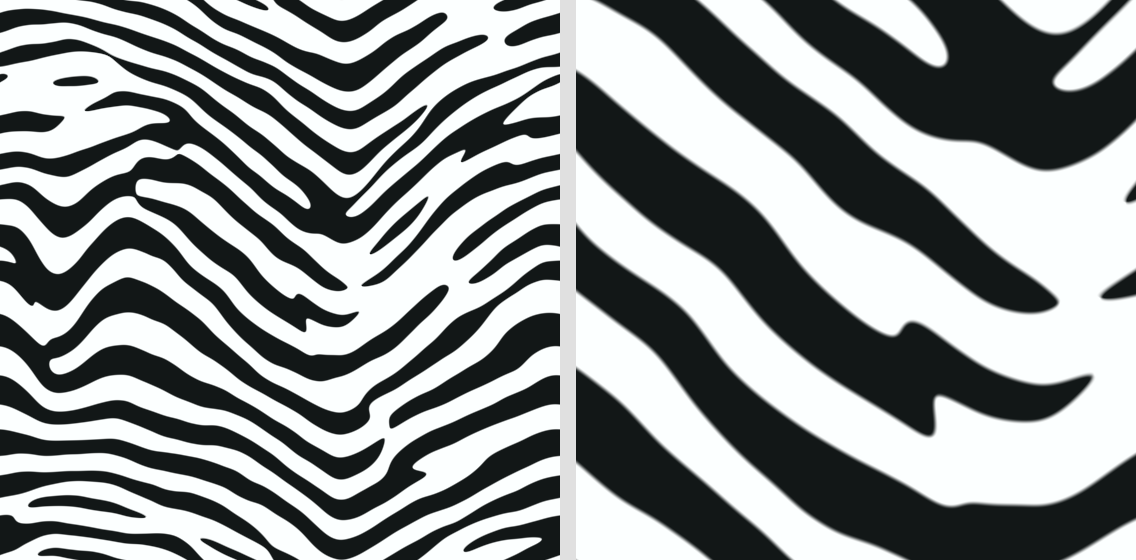
Left: the whole. Right: its middle third, enlarged.
Reproduce this pattern procedurally as a Shadertoy shader.

```glsl
#define STRIPES 13.2      // mean number of stripes up the canvas
#define SPREAD_ACROSS 2.3 // variety of stripe spacing
#define SPREAD_ALONG 1.8  // how often stripes fork and end
#define CHEVRON 0.26      // rise away from the main valley
#define SIDE_DIP 0.095    // depth of the second, shorter valley
#define WOBBLE 0.008      // unevenness of the outlines
#define SWELL 0.3         // thick and thin variation
#define BIAS 0.08         // positive favours white
#define EDGE 0.0017       // half width of the soft edge
#define SEED 21

const float TAU = 6.2831853;
const vec3 INK = vec3(0.07, 0.09, 0.09);
const vec3 PAPER = vec3(0.99, 1.0, 1.0);

float hash(ivec2 cell, int salt) {
    uint h = uint(cell.x + 64) * 73856093u
           ^ uint(cell.y + 64) * 19349663u
           ^ uint(salt + SEED) * 83492791u;
    h = (h ^ (h >> 16)) * 73244475u;
    h = (h ^ (h >> 15)) * 73244475u;
    return float((h ^ (h >> 16)) & 65535u) / 65536.0;
}

// Smooth value noise from -1 to 1, wrapping after the given cells
float wrapNoise(vec2 p, ivec2 cells, int salt) {
    vec2 q = fract(p) * vec2(cells);
    ivec2 a = ivec2(floor(q)) % cells;
    ivec2 b = (a + 1) % cells;
    vec2 t = fract(q);
    t = t * t * t * (t * (t * 6.0 - 15.0) + 10.0);
    float low = mix(hash(a, salt), hash(ivec2(b.x, a.y), salt), t.x);
    float high = mix(hash(ivec2(a.x, b.y), salt), hash(b, salt), t.x);
    return 2.0 * mix(low, high, t.y) - 1.0;
}

// Bend straight rows into a deep valley and a shorter side valley
vec2 bend(vec2 p) {
    float sway = 0.015 * sin(TAU * p.y) + 0.015 * wrapNoise(p, ivec2(4, 6), 1);
    float x = p.x + sway;
    float s = sin(0.5 * TAU * (x - 0.62));
    float steepness = CHEVRON * (1.0 + 0.2 * sin(TAU * (p.y - 0.45)));
    float rise = steepness * sqrt(s * s + 0.006);
    float side = exp(9.0 * (cos(TAU * (x - 0.11)) - 1.0));
    float dip = SIDE_DIP * side * (0.4 - 0.6 * cos(TAU * p.y));
    float rough = WOBBLE * (wrapNoise(p, ivec2(11, 9), 2)
                + 0.4 * wrapNoise(p, ivec2(23, 17), 3));
    return vec2(x, p.y - rise + dip + rough);
}

// Sum of whole-number waves around one spacing: stripes that fork and taper
float stripeField(vec2 p) {
    vec2 q = bend(p);
    float sum = 0.0, power = 0.0;
    for (int ky = 8; ky <= 19; ky++) {
        for (int kx = -4; kx <= 4; kx++) {
            vec2 off = vec2(float(kx) / SPREAD_ALONG,
                            (float(ky) - STRIPES) / SPREAD_ACROSS);
            float weight = exp(-0.25 * dot(off, off))
                         * (0.5 + hash(ivec2(kx, ky), 4));
            float phase = hash(ivec2(kx, ky), 5);
            sum += weight * cos(TAU * (dot(vec2(kx, ky), q) + phase));
            power += weight * weight;
        }
    }
    return sum / sqrt(power) + SWELL * wrapNoise(p, ivec2(6, 8), 6) + BIAS;
}

void mainImage(out vec4 fragColor, in vec2 fragCoord) {
    vec2 p = fragCoord / iResolution.xy;

    // Signed distance to the outline, in canvas units
    vec2 e = vec2(0.001, 0.0);
    float f = stripeField(p);
    vec2 slope = vec2(stripeField(p + e.xy) - f, stripeField(p + e.yx) - f) / e.x;
    float dist = f / max(length(slope), 0.001);

    fragColor = vec4(mix(INK, PAPER, smoothstep(-EDGE, EDGE, dist)), 1.0);
}
```
